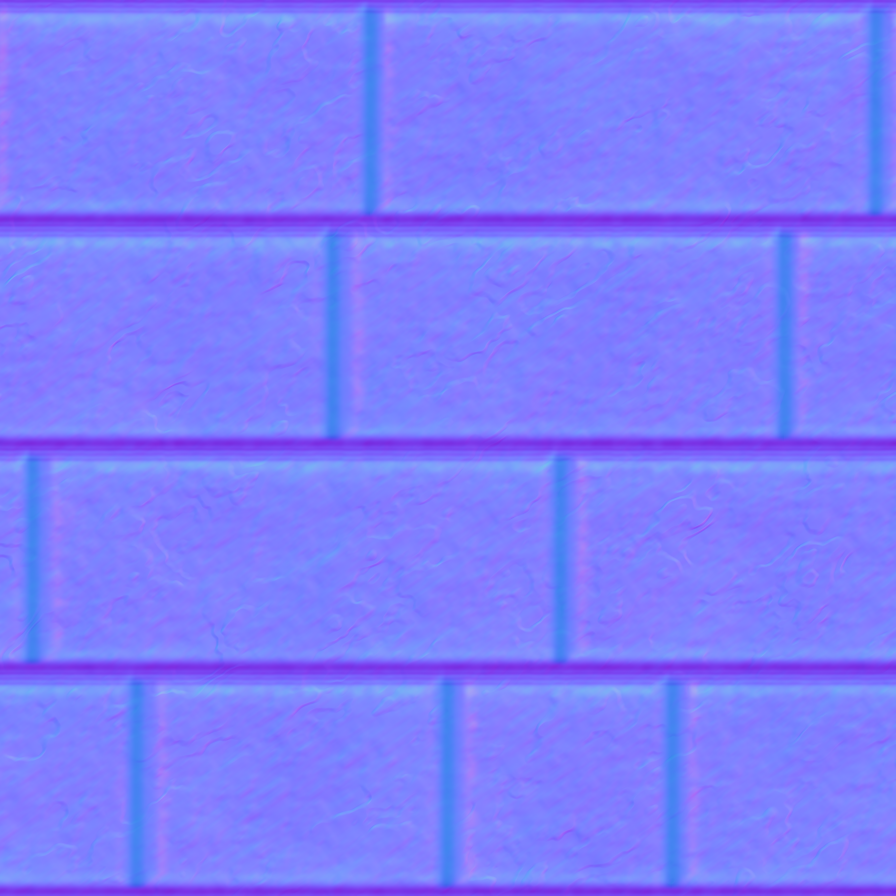
Write a Shadertoy shader that draws this texture map.

```glsl
// Tangent-space normal map of a rough stone block wall in four uneven courses.

const float COURSES = 4.0;
const float COURSE_SHIFT = 0.0052;   // height of the lowest bed joint
const float BED_WIDTH = 0.0075;      // horizontal mortar line
const float BED_SLOPE = -0.60;
const float HEAD_WIDTH = 0.0085;     // vertical mortar line
const float HEAD_SLOPE = -0.46;
const float LEDGE_SLOPE = -0.18;     // recessed strip below each bed joint
const float TOP_SLOPE = 0.22;        // bevel along a block's top
const float SIDE_SLOPE = 0.17;       // bevel along a block's left side
const float BEVEL_WIDTH = 0.0075;
const float MITRE = 0.020;           // reach of the slanted corners
const vec2 GAP_RANGE = vec2(0.020, 0.029);
const float CHIP_HEIGHT = 0.00058;
const float CHIP_LEVELS = 5.0;
const float GRAIN_HEIGHT = 0.0007;
const float SWELL_SLOPE = 0.11;      // broad unevenness of the faces
const vec2 STONE_SCALE = vec2(15.0, 24.0);
const vec2 GRAIN_DIR = vec2(0.82, 0.57);
const float SAMPLE_STEP = 0.0013;

// Head joint positions, bottom course first; two-joint courses repeat one.
const vec3 HEAD_JOINTS[4] = vec3[4](
    vec3(0.152, 0.499, 0.750), vec3(0.036, 0.625, 0.625),
    vec3(0.371, 0.875, 0.875), vec3(0.413, 0.977, 0.977));

float hash(vec2 p) {
    vec3 q = fract(p.xyx * 0.1031);
    q += dot(q, q.yzx + 33.33);
    return fract((q.x + q.y) * q.z);
}

float noise(vec2 p) {
    vec2 cell = floor(p), f = fract(p);
    f = f * f * f * (f * (f * 6.0 - 15.0) + 10.0);
    return mix(mix(hash(cell), hash(cell + vec2(1, 0)), f.x),
               mix(hash(cell + vec2(0, 1)), hash(cell + vec2(1, 1)), f.x), f.y);
}

float fbm(vec2 p) {
    float sum = 0.0, amp = 0.5;
    for (int i = 0; i < 4; i++) {
        sum += amp * noise(p);
        p = mat2(1.7, 0.9, -0.9, 1.7) * p + 17.3;
        amp *= 0.47;
    }
    return sum;
}

float ridge(float d, float width) {
    return exp(-d * d / (width * width));
}

// Height of the stone face: diagonal grain, broken into chipped terraces.
float stoneHeight(vec2 p) {
    vec2 q = vec2(dot(p, GRAIN_DIR), dot(p, vec2(-GRAIN_DIR.y, GRAIN_DIR.x)));
    q = q * STONE_SCALE + 40.0;
    float level = fbm(q) * CHIP_LEVELS;
    float terrace = floor(level) + smoothstep(0.28, 0.72, fract(level));
    float chipped = smoothstep(0.35, 0.65, noise(q * 1.1 + 9.0));
    float grain = noise(q * 3.1 + 5.0) + 0.5 * noise(q * 6.3);
    return CHIP_HEIGHT * mix(level, terrace, chipped) + GRAIN_HEIGHT * grain;
}

vec2 stoneSlope(vec2 p) {
    float h = stoneHeight(p);
    vec2 fine = vec2(h - stoneHeight(p + vec2(SAMPLE_STEP, 0.0)),
                     h - stoneHeight(p + vec2(0.0, SAMPLE_STEP))) / SAMPLE_STEP;
    vec2 swell = vec2(fbm(p * 9.0 + 3.0), fbm(p * 9.0 + 71.0)) - 0.47;
    return fine + SWELL_SLOPE * swell;
}

void mainImage(out vec4 fragColor, in vec2 fragCoord) {
    vec2 uv = fragCoord / iResolution.xy;

    // Distances to the four joints around this block
    float v = (uv.y - COURSE_SHIFT) * COURSES;
    float course = mod(floor(v), COURSES);
    float below = fract(v) / COURSES;
    float above = 1.0 / COURSES - below;
    vec3 joints = HEAD_JOINTS[int(course)];
    float left = 1.0, right = 1.0, blockId = 0.0;
    for (int i = 0; i < 3; i++) {
        float d = fract(uv.x - joints[i]);
        if (d < left) { left = d; blockId = float(i); }
        right = min(right, fract(joints[i] - uv.x));
    }
    float gap = mix(GAP_RANGE.x, GAP_RANGE.y, hash(vec2(blockId, course) + 3.7));

    // Worn edges
    float wearX = noise(vec2(uv.x * 30.0, uv.y * 110.0)) - 0.5;
    float wearY = noise(vec2(uv.x * 90.0, uv.y * 30.0) + 50.0) - 0.5;
    float sideEdge = gap - max(0.0, MITRE - below) + wearX * 0.004;
    float topEdge = 0.025 - 0.8 * max(0.0, MITRE - right) + wearY * 0.003;

    // Stone face, calmer inside the joints
    float face = smoothstep(0.4, 1.1, left / gap) * smoothstep(0.005, 0.016, right)
               * smoothstep(0.010, 0.026, above) * smoothstep(0.003, 0.012, below);
    vec2 slope = stoneSlope(uv) * mix(0.4, 1.0, face);

    // Head joints and the bevels beside them
    float headSpan = smoothstep(0.007, 0.022, above) * smoothstep(0.001, 0.008, below);
    float groove = headSpan * ridge(min(left, right), HEAD_WIDTH);
    float side = ridge(left - sideEdge, BEVEL_WIDTH) * (1.0 + wearX);
    float lip = ridge(right - 0.018, 0.006);
    float floorTilt = smoothstep(0.0, 0.008, left) * smoothstep(gap, gap * 0.5, left);
    slope += groove * vec2(HEAD_SLOPE, 0.03);
    slope.x += headSpan * (SIDE_SLOPE * side + 0.06 * lip - 0.09 * floorTilt);

    // Bed joints, striped ledge and the bevels above and below
    float ledge = smoothstep(0.003, 0.008, above) * smoothstep(0.023, 0.017, above);
    float stripes = 1.0 + 0.3 * cos(above * 1000.0 + wearY);
    float topSpan = smoothstep(gap * 0.6, gap, left) * smoothstep(0.0, 0.009, right);
    float footSpan = smoothstep(0.006, 0.020, left) * smoothstep(0.003, 0.011, right);
    float bed = ridge(min(below, above), BED_WIDTH) * (1.0 + 0.15 * wearY);
    slope += vec2(-0.05, BED_SLOPE) * bed + vec2(-0.03, LEDGE_SLOPE * stripes) * ledge;
    slope.y += topSpan * (TOP_SLOPE * ridge(above - topEdge, BEVEL_WIDTH) * (1.0 + 0.6 * wearY)
             + 0.06 * ridge(above - 0.036, 0.018))
             + footSpan * (0.13 * ridge(below - 0.014, 0.007) + 0.04 * ridge(below - 0.024, 0.014));

    // Encode the unit normal
    slope = clamp(slope, -0.7, 0.7);
    vec3 normal = vec3(slope, sqrt(max(0.0, 1.0 - dot(slope, slope))));
    fragColor = vec4(normal * 0.5 + 0.5, 1.0);
}
```
